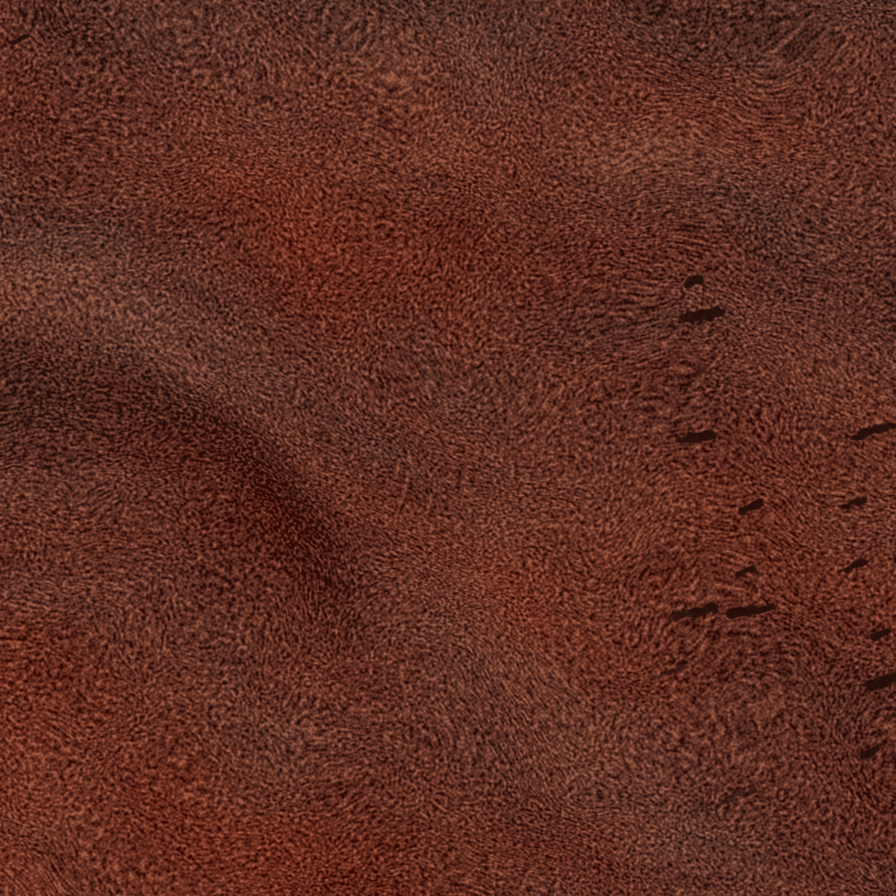
Write a WebGL 1 fragment shader that draws this texture.

```glsl
precision highp float;
uniform vec2 u_resolution;

const vec3 SHADOW = vec3(0.16, 0.045, 0.025);
const vec3 UMBER = vec3(0.28, 0.12, 0.09);
const vec3 RUST = vec3(0.37, 0.185, 0.14);
const vec3 CLAY = vec3(0.46, 0.245, 0.185);
const vec3 SAND = vec3(0.59, 0.35, 0.265);
const vec3 CRACK = vec3(0.13, 0.045, 0.03);
const vec3 RED_SHIFT = vec3(0.035, -0.022, -0.03);

vec2 hash2(vec2 p) {
  vec3 q = fract(p.xyx * vec3(0.1031, 0.1030, 0.0973));
  q += dot(q, q.yzx + 33.33);
  return fract((q.xx + q.yz) * q.zy);
}

vec2 gradientAt(vec2 cell) {
  float a = 6.28318 * hash2(cell).x;
  return vec2(cos(a), sin(a));
}

float gradientNoise(vec2 p) {
  vec2 i = floor(p), f = fract(p);
  vec2 u = f * f * f * (f * (f * 6.0 - 15.0) + 10.0);
  vec2 e = vec2(1.0, 0.0);
  float low = mix(dot(gradientAt(i), f), dot(gradientAt(i + e), f - e), u.x);
  float high = mix(dot(gradientAt(i + e.yx), f - e.yx),
                   dot(gradientAt(i + e.xx), f - e.xx), u.x);
  return mix(low, high, u.y);
}

float fbm(vec2 p, float gain) {
  float sum = 0.0, amp = 1.0;
  for (int i = 0; i < 4; i++) {
    sum += amp * gradientNoise(p);
    p = mat2(1.6, 1.2, -1.2, 1.6) * p + 17.3;
    amp *= gain;
  }
  return sum;
}

vec2 rotate(vec2 p, float a) {
  float c = cos(a), s = sin(a);
  return vec2(c * p.x + s * p.y, c * p.y - s * p.x);
}

// Dark hollow running down to the right, with a lit rim above it.
float hollow(vec2 p) {
  float d = p.y - (0.67 - 0.2 * p.x - 1.25 * p.x * p.x);
  float reach = 1.0 - smoothstep(0.34, 0.46, p.x);
  float shade = smoothstep(-0.22, -0.06, d) * (1.0 - smoothstep(-0.06, 0.02, d));
  float rim = smoothstep(-0.01, 0.03, d) * (1.0 - smoothstep(0.03, 0.13, d));
  return reach * (0.10 * rim - 0.23 * shade);
}

// Signed distance to the nearest of the scattered, tilted gashes.
float gashes(vec2 p, float count, float share) {
  vec2 home = floor(p * count);
  float nearest = 1.0;
  for (int y = -1; y <= 1; y++) {
    for (int x = -1; x <= 1; x++) {
      vec2 cell = home + vec2(float(x), float(y));
      vec2 place = hash2(cell + 5.7), trait = hash2(cell + 61.2);
      vec2 q = rotate(p - (cell + 0.2 + 0.6 * place) / count, 0.1 + 0.5 * trait.y);
      float size = mix(0.006, 0.024, place.y * place.y);
      q.x -= clamp(q.x, -size, size);
      float d = length(q) - mix(0.0025, 0.006, place.x);
      nearest = min(nearest, trait.x < share ? d : 1.0);
    }
  }
  return nearest;
}

float gashZone(vec2 p) {
  float right = smoothstep(0.70, 0.78, p.x) * smoothstep(0.08, 0.14, p.y)
              * (1.0 - smoothstep(0.70, 0.76, p.y));
  float corner = smoothstep(0.84, 0.90, p.y) * (1.0 - smoothstep(0.25, 0.32, p.x));
  return max(right, corner);
}

vec3 earth(float t) {
  vec3 c = mix(SHADOW, UMBER, smoothstep(0.0, 0.30, t));
  c = mix(c, RUST, smoothstep(0.25, 0.52, t));
  c = mix(c, CLAY, smoothstep(0.48, 0.74, t));
  return mix(c, SAND, smoothstep(0.70, 1.0, t));
}

void main() {
  vec2 p = gl_FragCoord.xy / u_resolution.y;
  vec2 bend = vec2(fbm(p * 2.3 + 3.1, 0.5), fbm(p * 2.3 + 41.7, 0.5));
  vec2 flow = rotate(p + 0.09 * bend, -0.36);

  // Broad patches and combed streaks
  float patches = fbm(flow * vec2(2.6, 5.0) + 8.4, 0.55);
  float streaks = fbm(flow * vec2(9.0, 42.0), 0.6);
  float broad = 0.20 * patches + 0.11 * streaks + hollow(p + 0.05 * bend);

  // Fine speckle, drawn out a little along the flow
  float speckle = gradientNoise(flow * vec2(170.0, 235.0))
                + 0.8 * gradientNoise(rotate(p, 0.7) * 265.0 + 19.0);
  float coarse = gradientNoise(flow * vec2(70.0, 105.0) + 7.0);
  float tone = 0.50 + broad + 0.72 * speckle + 0.12 * coarse;

  // Redder toward the lower left, browner toward the upper right
  float redness = 1.3 * fbm(flow * vec2(2.0, 4.2) + 27.0, 0.5) + 0.5 * (0.95 - p.x * 0.5 - p.y);
  vec3 colour = earth(tone) + RED_SHIFT * clamp(redness, -0.8, 1.0);

  // Ragged gashes
  vec2 ragged = p + 0.006 * vec2(gradientNoise(p * 75.0), gradientNoise(p * 75.0 + 31.0));
  float gash = 1.0 - smoothstep(-0.0015, 0.0015, gashes(ragged, 15.0, 0.36));
  colour = mix(colour, CRACK, 0.9 * gash * gashZone(p));

  gl_FragColor = vec4(clamp(colour, 0.0, 1.0), 1.0);
}
```
